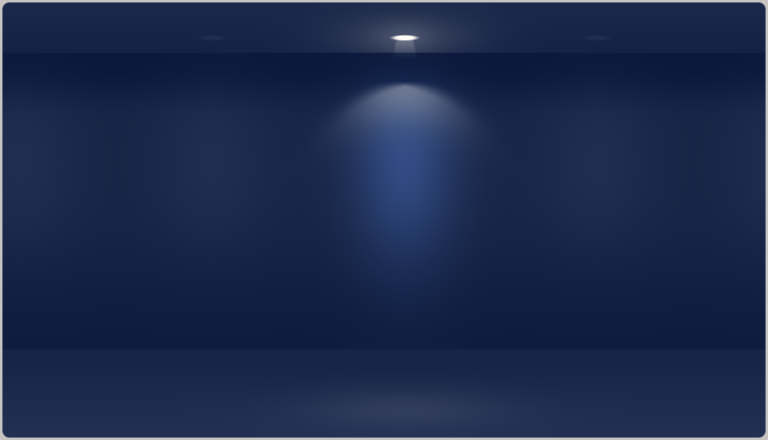
Give the GLSL for this background, as a Shadertoy shader.

```glsl
// A dim navy showroom: ceiling, wall and floor bands under a row of recessed lamps.
// Only the middle lamp is lit, throwing a pale arc and a blue beam on the wall.
// Light is summed from soft elliptical glows; heights are in units of canvas height.

const float CEILING_Y = 0.880;
const float FLOOR_Y = 0.207;
const vec2 LAMP_POS = vec2(0.920, 0.914);
const vec2 LAMP_SIZE = vec2(0.027, 0.0058);
const float LAMP_SPACING = 0.437;
const float ARC_TOP = 0.811;
const float ARC_CURVE = 2.3;
const float FRAME_WIDTH = 0.0055;
const float FRAME_RADIUS = 0.016;

const vec3 CEILING_TOP = vec3(0.105, 0.155, 0.285);
const vec3 CEILING_LOW = vec3(0.085, 0.135, 0.270);
const vec3 WALL_SHADOW = vec3(0.045, 0.095, 0.230);
const vec3 WALL_MID = vec3(0.090, 0.143, 0.272);
const vec3 WALL_LOW = vec3(0.060, 0.110, 0.240);
const vec3 FLOOR_FAR = vec3(0.090, 0.140, 0.270);
const vec3 FLOOR_NEAR = vec3(0.135, 0.185, 0.320);
const vec3 WALL_WASH = vec3(0.032, 0.034, 0.034);
const vec3 PALE_LIGHT = vec3(0.330, 0.310, 0.250);
const vec3 BLUE_LIGHT = vec3(0.072, 0.115, 0.205);
const vec3 LAMP_COLOR = vec3(1.0, 0.99, 0.96);
const vec3 FRAME_COLOR = vec3(0.78, 0.77, 0.76);

// Soft elliptical falloff, 1 at the centre.
float glow(vec2 offset, vec2 size) {
    vec2 q = offset / size;
    return exp(-dot(q, q));
}

// Antialiased ellipse coverage.
float ellipse(vec2 offset, vec2 size, float pixel) {
    float d = (length(offset / size) - 1.0) * size.y;
    return 1.0 - smoothstep(-pixel, pixel, d);
}

float roundedBox(vec2 p, vec2 halfSize, float radius) {
    vec2 q = abs(p) - halfSize + radius;
    return length(max(q, 0.0)) + min(max(q.x, q.y), 0.0) - radius;
}

vec3 ceilingColor(vec2 p, vec2 fromLamp) {
    vec3 color = mix(CEILING_LOW, CEILING_TOP, smoothstep(CEILING_Y, 1.0, p.y));
    color += 0.35 * PALE_LIGHT * glow(fromLamp, vec2(0.17, 0.055));
    return color + 0.25 * PALE_LIGHT * glow(fromLamp, vec2(0.07, 0.035));
}

vec3 wallColor(vec2 p, vec2 fromLamp) {
    vec3 color = mix(WALL_LOW, WALL_MID, smoothstep(FLOOR_Y, 0.56, p.y));
    color = mix(color, WALL_SHADOW, smoothstep(0.72, 0.855, p.y));

    // Faint washes repeated below every lamp.
    for (int i = -2; i <= 2; i++) {
        float x = LAMP_POS.x + float(i) * LAMP_SPACING;
        color += WALL_WASH * glow(p - vec2(x, 0.63), vec2(0.13, 0.20));
    }

    // Pale arc, sharp at its crown and softer toward the sides.
    float dx = fromLamp.x;
    float depth = ARC_TOP - ARC_CURVE * dx * dx - p.y;
    float soft = 0.010 + 0.25 * abs(dx);
    float arc = smoothstep(-0.5 * soft, soft, depth);
    float fade = max(depth, 0.0) / 0.085;
    color += PALE_LIGHT * arc * exp(-fade * fade) * exp(-dx * dx / 0.0145);

    // Blue beam with a long lower tail.
    float dy = p.y - 0.645;
    float beam = glow(vec2(dx, dy), vec2(0.115, dy > 0.0 ? 0.14 : 0.25));
    return color + BLUE_LIGHT * beam;
}

vec3 floorColor(vec2 p) {
    vec3 color = mix(FLOOR_NEAR, FLOOR_FAR, smoothstep(0.0, FLOOR_Y, p.y));
    vec2 offset = p - vec2(LAMP_POS.x, 0.070);
    return color + 0.20 * PALE_LIGHT * glow(offset, vec2(0.23, 0.048));
}

void mainImage(out vec4 fragColor, in vec2 fragCoord) {
    float pixel = 1.0 / iResolution.y;
    vec2 p = fragCoord * pixel;
    vec2 halfCanvas = 0.5 * iResolution.xy * pixel;
    vec2 fromLamp = p - LAMP_POS;

    // Room bands.
    vec3 color = wallColor(p, fromLamp);
    float aboveFloor = smoothstep(FLOOR_Y - 1.5 * pixel, FLOOR_Y + 1.5 * pixel, p.y);
    color = mix(floorColor(p), color, aboveFloor);
    float inCeiling = smoothstep(CEILING_Y - pixel, CEILING_Y + pixel, p.y);
    color = mix(color, ceilingColor(p, fromLamp), inCeiling);

    // Short cone beneath the lit lamp.
    float drop = -fromLamp.y;
    float coneWidth = 0.022 + 0.20 * max(drop, 0.0);
    float cone = 1.0 - smoothstep(coneWidth - 0.008, coneWidth, abs(fromLamp.x));
    cone *= smoothstep(0.0, 0.006, drop) * (1.0 - smoothstep(0.006, 0.055, drop));
    color += 0.40 * PALE_LIGHT * cone;

    // Lamp openings: unlit neighbours and the bright centre.
    for (int i = -1; i <= 1; i++) {
        vec2 offset = fromLamp - vec2(float(i) * LAMP_SPACING, 0.0);
        float disc = ellipse(offset, LAMP_SIZE, pixel);
        vec3 discColor = i == 0 ? LAMP_COLOR : CEILING_TOP + 0.02;
        color = mix(color, discColor, disc);
    }

    // Rounded frame around the room.
    float edge = roundedBox(p - halfCanvas, halfCanvas - FRAME_WIDTH, FRAME_RADIUS);
    color = mix(color, FRAME_COLOR, smoothstep(-pixel, pixel, edge));
    fragColor = vec4(color, 1.0);
}
```
